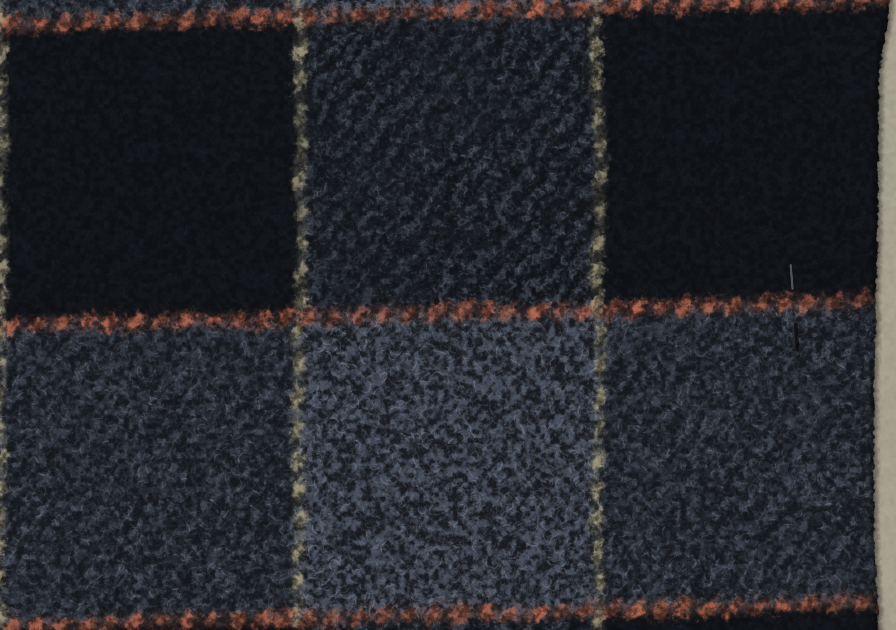
A WebGL 2 fragment shader for this texture:

```glsl
#version 300 es
precision highp float;
// Felted wool check: pale and dark bands cross in a soft diagonal twill,
// with broken cream and rust stitches along the band borders.
// Layers: yarn mix, grain, curled hairs, stitches, frayed right edge.
uniform vec2 u_resolution;
out vec4 fragColor;

const vec2 BAND = vec2(0.4745, 0.479);    // size of one check, canvas height = 1
const vec2 ORIGIN = vec2(0.001, 0.004);
const float SKEW = 0.028;                 // rise of the weft to the right
const vec2 STITCH = vec2(0.0395, 0.0495); // stitch spacing across and down
const vec3 DARK = vec3(0.064, 0.074, 0.092);
const vec3 PALE = vec3(0.184, 0.202, 0.238);
const vec3 CREAM = vec3(0.52, 0.49, 0.39);
const vec3 RUST = vec3(0.56, 0.31, 0.235);
const vec3 HAIR = vec3(0.52, 0.55, 0.59);
const vec3 PAPER = vec3(0.65, 0.62, 0.555);

float hash(vec2 p) {
  vec3 q = fract(p.xyx * 0.1031);
  q += dot(q, q.yzx + 33.33);
  return fract((q.x + q.y) * q.z);
}

float noise(vec2 p) {
  vec2 i = floor(p), f = fract(p);
  f = f * f * (3.0 - 2.0 * f);
  return mix(mix(hash(i), hash(i + vec2(1, 0)), f.x),
             mix(hash(i + vec2(0, 1)), hash(i + 1.0), f.x), f.y);
}

float fbm(vec2 p) {
  float sum = 0.0, amp = 0.53;
  for (int i = 0; i < 4; i++) {
    sum += amp * noise(p);
    p = mat2(1.6, 1.2, -1.2, 1.6) * p + 17.0;
    amp *= 0.5;
  }
  return sum;
}

// 1 on even bands, 0 on odd ones, with a soft border
float paleBand(float t, float soft) {
  float d = abs(fract(t * 0.5 + 0.25) - 0.5);
  return 1.0 - smoothstep(0.25 - soft, 0.25 + soft, d);
}

// Fuzzy slanted stitches repeated along a line, with a faint thread between
float stitches(float across, float along, float halfWidth, float period, float slant, float fuzz) {
  float t = (along + slant * across) / period;
  float key = floor(t);
  float a = (fract(t) - 0.5 + 0.2 * (hash(vec2(key, 3.0)) - 0.5)) * period;
  float size = 0.85 + 0.3 * hash(vec2(key, 19.0));
  float d = length(vec2(across / halfWidth, a / (0.4 * period))) / size + fuzz;
  float strength = 0.6 + 0.4 * hash(vec2(key, 7.0));
  float thread = 0.24 * (1.0 - smoothstep(0.3, 1.2, abs(across) / halfWidth + fuzz));
  return max(strength * (1.0 - smoothstep(0.3, 1.25, d)), thread);
}

// One short curved stroke of random direction and strength per cell
float hairs(vec2 p, float cell, float width, float px, float seed) {
  float sum = 0.0;
  vec2 base = floor(p / cell);
  for (int k = 0; k < 9; k++) {
    vec2 id = base + vec2(k % 3 - 1, k / 3 - 1);
    vec2 key = id + seed;
    vec2 c = (id + vec2(hash(key), hash(key + 41.0))) * cell;
    float angle = 6.2832 * hash(key + 83.0), s = sin(angle), co = cos(angle);
    vec2 d = mat2(co, -s, s, co) * (p - c);
    d.y += (hash(key + 127.0) - 0.5) * 2.4 * d.x * d.x / cell;
    float dist = length(vec2(max(abs(d.x) - 0.4 * cell, 0.0), d.y));
    float strength = pow(hash(key + 171.0), 2.0);
    sum = max(sum, strength * (1.0 - smoothstep(0.0, width + px, dist)));
  }
  return sum;
}

float segment(vec2 p, vec2 a, vec2 b) {
  vec2 d = b - a;
  return length(p - a - d * clamp(dot(p - a, d) / dot(d, d), 0.0, 1.0));
}

void main() {
  float px = 1.0 / u_resolution.y;
  vec2 p = gl_FragCoord.xy * px;
  float grain = fbm(p * 130.0), fuzz = fbm(p * 150.0 + 50.0) - 0.5;

  // Uneven weave and its checks
  vec2 w = p + 0.010 * (vec2(noise(p * 17.0), noise(p * 17.0 + 60.0)) - 0.5);
  vec2 g = (w - ORIGIN - vec2(0.0, SKEW * w.x)) / BAND;
  vec2 across = (fract(g + 0.5) - 0.5) * BAND;
  vec2 border = g + 0.05 * fuzz;
  float warp = paleBand(border.x - 1.0, 0.010), weft = paleBand(border.y, 0.010);
  float lean = 0.8 * (noise(p * 24.0 + 9.0) - 0.5) + 1.1 * fuzz;
  float twill = abs(fract(w.x / STITCH.x - w.y / STITCH.y + lean) - 0.5) * 2.0;
  float depth = mix(0.17, 0.24, warp) * (0.5 + noise(p * 11.0));
  float weftOver = 0.61 + depth * (2.0 * smoothstep(0.1, 0.9, twill) - 1.0);
  float pale = mix(warp, weft, weftOver);
  vec3 color = mix(DARK, PALE, pale);

  // Felt grain and stray hairs, denser on pale yarn
  float clump = smoothstep(0.25, 0.75, grain);
  color *= mix(1.0, 0.5 + clump, 0.35 + 0.65 * pale);
  float hair = max(hairs(p, 0.018, 0.0011, px, 11.0), 0.9 * hairs(p + 0.4, 0.012, 0.0007, px, 307.0));
  hair = max(hair, 0.7 * hairs(p + 0.7, 0.0085, 0.0005, px, 613.0));
  color = mix(color, HAIR, hair * (0.045 + 0.43 * pale) * (0.6 + 0.6 * clump));

  // Border stitches
  float cream = stitches(across.x, w.y, 0.0120, STITCH.y, -0.6, 1.4 * fuzz);
  float rust = stitches(across.y, w.x, 0.0165, STITCH.x, -0.4, 1.4 * fuzz);
  float shade = 0.62 + 0.7 * clump;
  color = mix(color, CREAM * shade, 0.95 * cream);
  color = mix(color, RUST * shade, 0.95 * rust);
  color = mix(color, HAIR, 0.25 * hair * max(cream, rust));

  // Small wire staple: bright upper part, dark lower part
  float wire = segment(p, vec2(1.255, 0.579), vec2(1.258, 0.542));
  float slit = segment(p, vec2(1.263, 0.485), vec2(1.266, 0.445));
  color = mix(color, vec3(0.36, 0.38, 0.40), 0.8 * (1.0 - smoothstep(0.001, 0.001 + px, wire)));
  color = mix(color, DARK * 0.6, 0.8 * (1.0 - smoothstep(0.002, 0.002 + px, slit)));

  // Frayed cloth edge over backing paper
  float edge = 1.391 + 0.014 * (noise(vec2(p.y * 6.0, 3.0)) - 0.5) + 0.02 * smoothstep(0.86, 1.0, p.y);
  float beyond = p.x - edge + 0.007 * fuzz;
  color *= 1.0 - 0.4 * smoothstep(-0.012, 0.0, beyond);
  vec3 paper = PAPER * (0.94 + 0.12 * grain) * mix(0.62, 1.0, smoothstep(0.0, 0.012, beyond));
  fragColor = vec4(mix(color, paper, smoothstep(-px, px, beyond)), 1.0);
}
```
